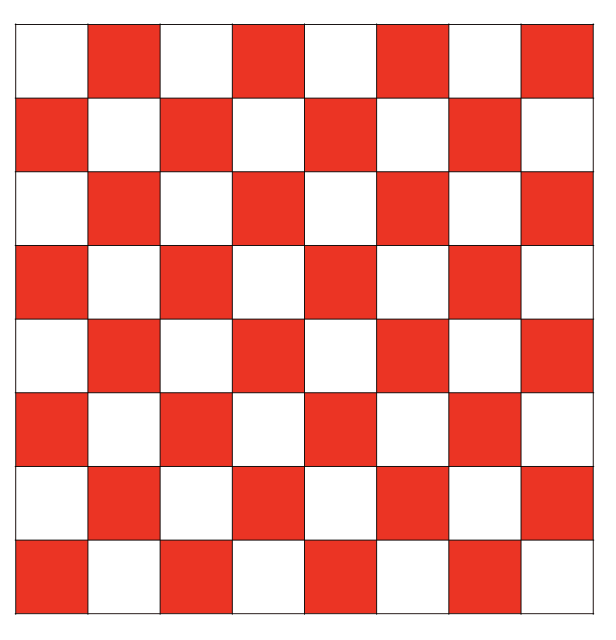
Reproduce this pattern procedurally as a Shadertoy shader.

```glsl
// An eight by eight red and white checkerboard with hairline black rules on white.
// Signed distances to the nearest rule give the checks, and the exact overlap of
// each pixel with a rule gives its coverage, so hairlines keep an even weight.

#define CELLS 8.0
#define BOARD_SIZE vec2(0.9023, 0.9208)    // in canvas heights
#define BOARD_OFFSET vec2(-0.0055, 0.0014) // from the canvas centre
#define LINE_WIDTH 0.0014
#define PAPER vec3(1.0)
#define RED vec3(0.922, 0.204, 0.141)
#define INK vec3(0.0)

// Share of a pixel at signed distance d covered by a rule, per axis
vec2 ruleCoverage(vec2 d, float pixel) {
    float halfLine = 0.5 * LINE_WIDTH;
    vec2 overlap = min(d + 0.5 * pixel, halfLine) - max(d - 0.5 * pixel, -halfLine);
    return clamp(overlap / pixel, 0.0, 1.0);
}

// Share of a pixel inside a centred box
float boxCoverage(vec2 p, vec2 halfSize, float pixel) {
    vec2 inside = clamp((halfSize - abs(p)) / pixel + 0.5, 0.0, 1.0);
    return inside.x * inside.y;
}

void mainImage(out vec4 fragColor, in vec2 fragCoord) {
    float pixel = 1.0 / iResolution.y;
    vec2 p = (fragCoord - 0.5 * iResolution.xy) * pixel - BOARD_OFFSET;

    // Nearest grid rule on each axis, and signed distance to it
    vec2 cellSize = BOARD_SIZE / CELLS;
    vec2 grid = p / cellSize + 0.5 * CELLS;
    vec2 nearest = clamp(floor(grid + 0.5), 0.0, CELLS);
    vec2 d = (grid - nearest) * cellSize;

    // Alternating sides of the rules multiply into the checks
    vec2 parity = 1.0 - 2.0 * mod(nearest, 2.0);
    vec2 side = parity * clamp(2.0 * d / pixel, -1.0, 1.0);
    float check = 0.5 + 0.5 * side.x * side.y;
    check *= boxCoverage(p, 0.5 * BOARD_SIZE, pixel);

    // Rules, ending at the outer frame
    vec2 rules = ruleCoverage(d, pixel);
    float ink = 1.0 - (1.0 - rules.x) * (1.0 - rules.y);
    ink *= boxCoverage(p, 0.5 * (BOARD_SIZE + LINE_WIDTH) + 0.5 * pixel, pixel);

    vec3 color = mix(PAPER, RED, check);
    fragColor = vec4(mix(color, INK, ink), 1.0);
}
```
